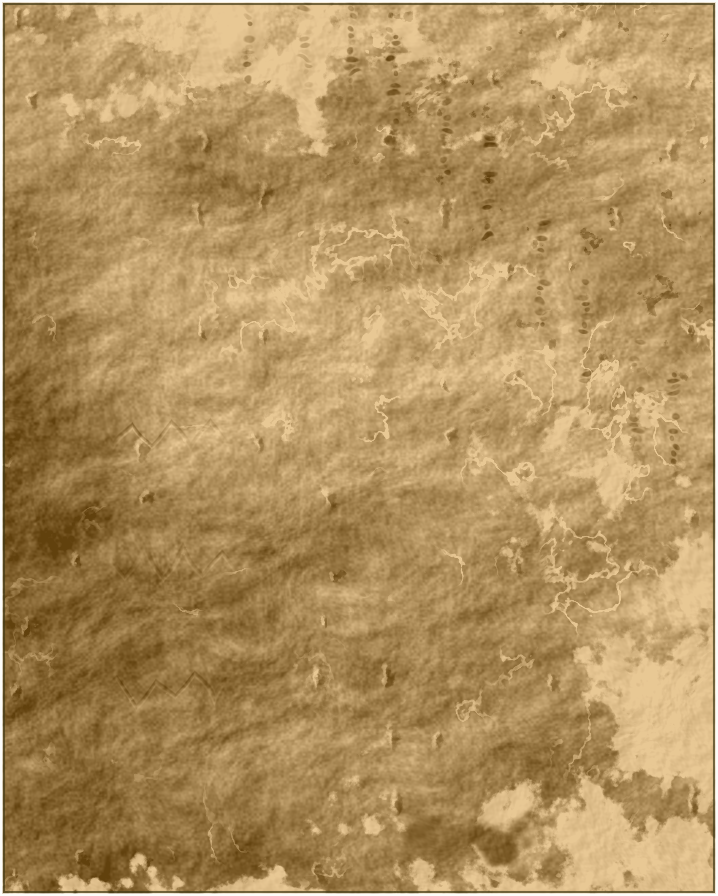
This texture is drawn by a Shadertoy shader. Its source:

```glsl
// A weathered sandstone wall in sepia: raking light over fractal relief, with pale
// flaked patches, rows of dark pecks, carved zigzags, veins and a thin white frame.
// One brightness value is built up layer by layer and tinted at the end.

float hash(vec2 p) {
    return fract(sin(dot(p, vec2(127.1, 311.7))) * 43758.5453);
}

float noise(vec2 p) {
    vec2 i = floor(p), f = fract(p);
    f = f * f * (3.0 - 2.0 * f);
    return mix(mix(hash(i), hash(i + vec2(1, 0)), f.x),
               mix(hash(i + vec2(0, 1)), hash(i + vec2(1, 1)), f.x), f.y);
}

float fbm(vec2 p) {
    float sum = 0.0, amp = 0.5;
    for (int i = 0; i < 5; i++) {
        sum += amp * noise(p);
        p = mat2(1.6, 1.2, -1.2, 1.6) * p + 7.3;
        amp *= 0.53;
    }
    return sum;
}

// Positive inside an ellipse, 1 at its centre
float blob(vec2 p, vec2 centre, vec2 radius) {
    return 1.0 - length((p - centre) / radius);
}

float line(float d, float width) {
    return 1.0 - smoothstep(0.3 * width, width, abs(d));
}

// Long swells rising gently to the right
float swell(vec2 p) {
    return fbm(vec2(p.x + 0.3 * p.y, p.y - 0.3 * p.x) * vec2(10.0, 22.0));
}

// Ragged rows of short dark dashes running down the upper right
float pecks(vec2 uv) {
    float mark = 0.0;
    for (float k = 0.0; k < 10.0; k++) {
        float x = 0.34 + 0.066 * k + 0.02 * hash(vec2(k, 3.0));
        float y = mix(0.96, 0.52, smoothstep(0.45, 0.98, x));
        float along = uv.y * 125.0 + 1.2 * noise(uv * 60.0 + k);
        vec2 seed = vec2(floor(along), k);
        vec2 local = vec2(uv.x - x - 0.01 * hash(seed + 30.0), fract(along) - 0.5);
        float dash = smoothstep(0.0, 0.5, blob(local, vec2(0.0), vec2(0.004 + 0.009 * hash(seed), 0.5)));
        mark = max(mark, dash * smoothstep(0.075, 0.05, abs(uv.y - y)) * hash(seed + 5.0));
    }
    return mark;
}

// Small upright chips: x is the shaded hollow, y its lit rim
vec2 chips(vec2 p) {
    vec2 cell = floor(p * 15.0), f = fract(p * 15.0);
    vec2 centre = 0.3 + 0.4 * vec2(hash(cell), hash(cell + 9.0));
    vec2 size = vec2(0.1, 0.24) * (0.5 + 0.6 * hash(cell + 4.0));
    f += 0.3 * (vec2(fbm(p * 70.0), fbm(p * 70.0 + 8.0)) - 0.5);
    float hollow = smoothstep(0.0, 0.6, blob(f, centre, size));
    float rim = smoothstep(0.0, 0.6, blob(f, centre + vec2(-0.07, 0.06), size));
    return vec2(hollow, rim * (1.0 - hollow)) * step(0.68, hash(cell + 21.0));
}

void mainImage(out vec4 fragColor, in vec2 fragCoord) {
    vec2 uv = fragCoord / iResolution.xy;
    vec2 p = fragCoord / iResolution.y;
    vec2 warped = p + 0.025 * (vec2(noise(p * 14.0), noise(p * 14.0 + 40.0)) - 0.5);

    // Broad light and shade
    float tone = 0.605 + 0.45 * (fbm(p * vec2(4.0, 6.0)) - 0.51);
    tone += 0.1 * smoothstep(0.35, 0.6, uv.y) + 0.08 * smoothstep(0.7, 1.05, uv.x);
    tone -= 0.13 * smoothstep(0.22, 0.0, uv.x) * smoothstep(0.45, 0.1, abs(uv.y - 0.58));

    // Swells lit from above, roughness lit from the upper left, and fine grain
    tone += 0.45 * (swell(warped - vec2(0.0, -0.005)) - swell(warped + vec2(0.0, -0.005)));
    vec2 toLight = vec2(-0.0016, 0.0011);
    float slope = fbm((warped - toLight) * 23.0) - fbm((warped + toLight) * 23.0);
    tone += 0.9 * slope + 0.09 * (noise(p * 330.0) - 0.5);

    // Chips and short pale veins, densest at lower right
    vec2 chip = chips(p);
    tone += 0.16 * chip.y - 0.13 * chip.x;
    float vein = line(fbm(warped * 24.0 + 30.0) - 0.5, 0.035);
    float veinArea = noise(p * 19.0 + 60.0) + 0.3 * smoothstep(0.3, 1.0, uv.x);
    tone += 0.2 * vein * smoothstep(0.65, 1.0, veinArea);

    // Faint carved zigzags on the left, lit on one side
    for (float k = 0.0; k < 3.0; k++) {
        float wave = 0.05 * abs(fract(p.x * 23.0 + 0.3 * k) - 0.5) + 0.02 * noise(p * 25.0);
        float d = uv.y - 0.21 - 0.14 * k - wave;
        float depth = 0.1 * smoothstep(0.1, 0.06, abs(uv.x - 0.24)) * noise(p * 20.0 + 5.0);
        tone += depth * (line(d + 0.003, 0.004) - 1.3 * line(d, 0.004));
    }

    // Pale flaked patches along the top, right and bottom
    float area = max(0.8 * blob(uv, vec2(0.35, 0.98), vec2(0.2, 0.1)), 0.2 - 16.0 * uv.y);
    area = max(area, blob(uv, vec2(0.7, 0.92), vec2(0.3, 0.2)) - 0.8);
    area = max(area, blob(uv, vec2(0.83, 0.48), vec2(0.28, 0.2)) - 0.75);
    area = max(area, blob(uv, vec2(1.0, 0.22), vec2(0.25, 0.26)) - 0.4);
    area = max(area, blob(uv, vec2(0.9, 0.0), vec2(0.45, 0.13)) - 0.2);
    tone += 0.06 * smoothstep(-0.7, 0.1, area);
    float crumble = 2.2 * (fbm(warped * 26.0 + 12.0) - 0.51) + 1.0 * (fbm(p * 70.0) - 0.51);
    float flake = smoothstep(0.0, 0.3, max(area, -0.8) + crumble);
    tone = mix(tone, 0.9 + 0.7 * slope, 0.92 * flake);

    // Deep shadow in the bottom hollow, dark pecks and spots
    float hollow = blob(uv, vec2(0.66, 0.065), vec2(0.11, 0.03)) + 1.6 * (fbm(p * 25.0) - 0.5);
    tone = mix(tone, 0.5 + slope, 0.9 * smoothstep(0.0, 0.5, hollow)) - 0.25 * pecks(uv);
    float spots = smoothstep(0.73, 0.8, fbm(p * 55.0 + 3.0));
    tone -= 0.18 * spots * smoothstep(0.2, 0.8, uv.x) * smoothstep(0.35, 0.8, uv.y);

    // Sepia tint, then the white margin with its dark rule
    vec3 color = clamp(tone, 0.38, 0.91) - vec3(0.0, 0.127, 0.328);
    vec2 toEdge = min(p, iResolution.xy / iResolution.y - p);
    float edge = min(toEdge.x, toEdge.y);
    color = mix(color, vec3(0.25, 0.22, 0.08), 0.7 * line(edge - 0.0045, 0.0018));
    fragColor = vec4(mix(vec3(0.99, 0.99, 0.98), color, smoothstep(0.002, 0.004, edge)), 1.0);
}
```
